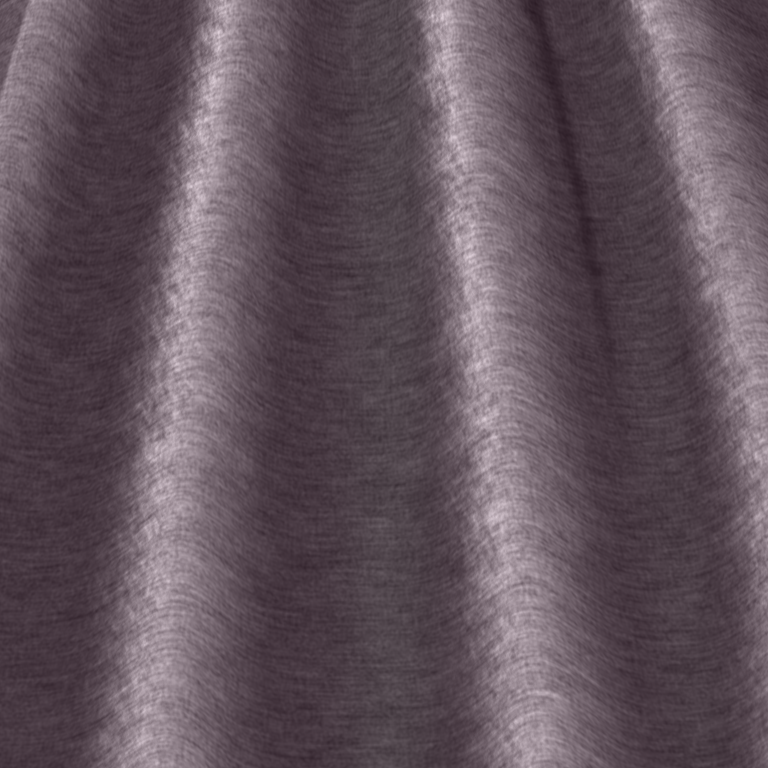
A Shadertoy shader for this texture:

```glsl
// Softly pleated mauve velvet curtain with fanning folds and a fine woven grain.
#define VALLEY_LIGHT 0.245
#define SHELF_LIGHT 0.245
#define SHEEN_LIGHT 0.19
#define TINT vec3(0.028, -0.030, 0.006)
#define THREAD_LIFT 0.075
#define FAN_SPREAD 0.6
#define GRAIN_AMOUNT 0.20
#define STREAK_AMOUNT 0.22
#define NAP_AMOUNT 0.22
#define CREASE_DEPTH 0.075

// Each ridge: x at the top, slope, curvature, sheen strength
const vec4 RIDGES[4] = vec4[4](
    vec4(0.035, -0.30, 0.00, 0.45),
    vec4(0.293, -0.155, 0.05, 1.00),
    vec4(0.573, 0.115, 0.00, 1.00),
    vec4(0.840, 0.33, -0.12, 0.65));

vec2 hashGradient(vec2 p) {
    vec3 q = fract(vec3(p.xyx) * vec3(0.1031, 0.1030, 0.0973));
    q += dot(q, q.yzx + 33.33);
    return fract((q.xx + q.yz) * q.zy) * 2.0 - 1.0;
}

float gradientNoise(vec2 p) {
    vec2 i = floor(p), f = fract(p);
    vec2 w = f * f * f * (f * (f * 6.0 - 15.0) + 10.0);
    float a = dot(hashGradient(i), f);
    float b = dot(hashGradient(i + vec2(1, 0)), f - vec2(1, 0));
    float c = dot(hashGradient(i + vec2(0, 1)), f - vec2(0, 1));
    float d = dot(hashGradient(i + vec2(1, 1)), f - vec2(1, 1));
    return mix(mix(a, b, w.x), mix(c, d, w.x), w.y);
}

float fbm(vec2 p) {
    float sum = 0.0, amp = 0.6;
    for (int i = 0; i < 4; i++) {
        sum += amp * gradientNoise(p);
        p = mat2(1.6, 1.2, -1.2, 1.6) * p + 17.3;
        amp *= 0.6;
    }
    return sum;
}

// Returns shelf light, sheen and cloth height; t runs down from the top
vec3 folds(float x, float t, float ruffle) {
    vec3 result = vec3(0.0);
    float leftWidth = 0.06 + 0.05 * t;
    float rightWidth = 0.12 + 0.04 * t;
    float sheenWidth = 0.021 + 0.022 * t;
    for (int i = 0; i < 4; i++) {
        vec4 r = RIDGES[i];
        float d = x - (r.x + r.y * t + r.z * t * t);
        float e = d + ruffle;
        float rise = smoothstep(-leftWidth, 0.01, e);
        float fall = 1.0 - smoothstep(0.15 * rightWidth, rightWidth * 1.05, e);
        float sheen = exp(-e * e / (sheenWidth * sheenWidth));
        float crest = (d - 0.025) / 0.085;
        result.x += rise * fall;
        result.y += r.w * (1.0 - 0.35 * t) * sheen;
        result.z += exp(-crest * crest);
    }
    return result;
}

void mainImage(out vec4 fragColor, in vec2 fragCoord) {
    vec2 uv = fragCoord / iResolution.xy;
    float t = 1.0 - uv.y;

    // Cloth coordinates: warp threads fan out, weft threads ride over the folds
    float height = folds(uv.x, t, 0.0).z;
    vec2 cloth = vec2((uv.x - 0.42) / (1.0 + FAN_SPREAD * t) * 1.3,
                      uv.y - THREAD_LIFT * height);

    // Brushed nap breaks up the sheen in slanted tufts
    vec2 brushed = vec2(uv.x + 0.35 * uv.y, uv.y - 0.4 * uv.x);
    float nap = fbm(brushed * vec2(34.0, 20.0));
    float tufts = fbm(brushed * vec2(95.0, 42.0) + 41.0);
    vec3 fold = folds(uv.x, t, 0.016 * nap + 0.012 * tufts);

    float light = VALLEY_LIGHT + SHELF_LIGHT * fold.x;
    light += SHEEN_LIGHT * fold.y * (1.0 + 0.7 * nap + 0.9 * tufts);

    // Faint reflected light on the floor of the central valleys
    float floorA = (uv.x - 0.51) / 0.065;
    float floorB = (uv.x - 0.80 - 0.12 * t) / 0.05;
    float bounce = exp(-floorA * floorA) + 0.5 * exp(-floorB * floorB);
    light += 0.05 * bounce * (1.0 - fold.x);

    // Narrow pinched crease on the right flank
    float creaseX = uv.x - (0.695 + 0.25 * t - 0.08 * t * t) + 0.006 * nap;
    float creaseFade = 1.0 - smoothstep(0.25, 0.62, t);
    light -= CREASE_DEPTH * creaseFade * exp(-pow(creaseX / 0.011, 2.0));

    // Overlapped hem in the upper left corner
    float hem = 1.0 - smoothstep(-0.004, 0.004, uv.x - 0.038 + 0.30 * t);
    light = mix(light, 0.33, hem * 0.85);

    // Woven surface: slubs along the weft, fine crossed threads and mottling
    float slub = gradientNoise(cloth * vec2(22.0, 190.0))
               + 0.7 * gradientNoise(cloth * vec2(48.0, 110.0) + 9.0);
    float grain = gradientNoise(cloth * vec2(230.0, 215.0) + 71.0)
                + 0.6 * gradientNoise(cloth * vec2(210.0, 70.0) + 23.0);
    float mottle = fbm(cloth * vec2(11.0, 24.0) + 5.0);
    light *= 1.0 + STREAK_AMOUNT * slub + GRAIN_AMOUNT * grain
           + NAP_AMOUNT * (mottle + 0.5 * tufts);

    // Mauve tint, slightly greyer where light bounces in the valleys
    vec3 tint = TINT * mix(1.0, 0.72, clamp(bounce, 0.0, 1.0) * (1.0 - fold.x));
    fragColor = vec4(clamp(vec3(light) + tint, 0.0, 1.0), 1.0);
}
```
